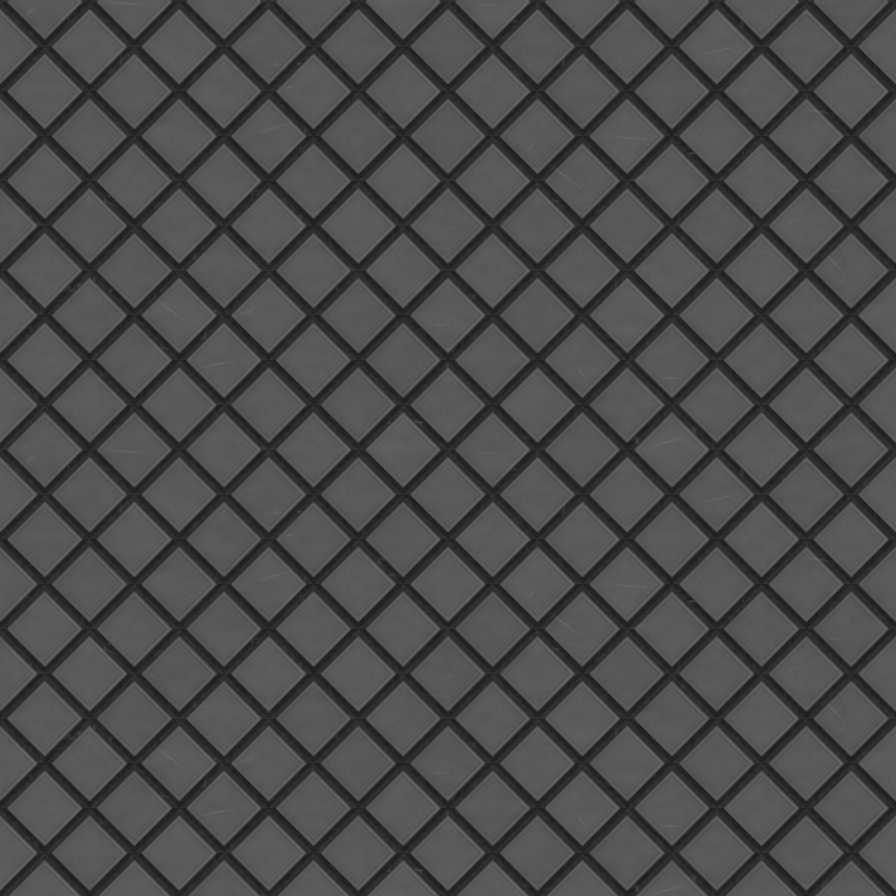
Give the GLSL for this texture, as a Shadertoy shader.

```glsl
// Dark rubber matting: raised square studs set on the diagonal, ten repeats each way,
// parted by shaded grooves. A rotated grid places the studs, a box distance shapes the
// rim, wall and groove, and tiling noise adds mottling, dust and faint scratches.

const float REPEATS = 10.0;
const vec2 WEAR_PERIOD = vec2(10.0, 5.0);   // wear repeats, in stud spacings
const float GRID_SHIFT = 0.48;              // height of the lowest stud centre
const float STUD_HALF = 0.425;              // half side, where the groove grid is 1
const float STUD_ROUND = 0.025;

const float STUD_FACE = 0.350;
const float STUD_EDGE = 0.322;
const float WALL = 0.23;
const float GROOVE = 0.180;
const float GROOVE_SHADE = 0.138;

float hash(vec2 p) {
    vec3 q = fract(vec3(p.xyx) * 0.1031);
    q += dot(q, q.yzx + 33.33);
    return fract((q.x + q.y) * q.z);
}

// Value noise that wraps after a whole number of cells.
float tiledNoise(vec2 p, vec2 period) {
    vec2 i = floor(p), f = fract(p);
    f = f * f * (3.0 - 2.0 * f);
    vec2 a = mod(i, period), b = mod(i + 1.0, period);
    return mix(mix(hash(a), hash(vec2(b.x, a.y)), f.x),
               mix(hash(vec2(a.x, b.y)), hash(b), f.x), f.y);
}

float wearNoise(vec2 p, vec2 frequency) {
    return tiledNoise(p * frequency, WEAR_PERIOD * frequency);
}

float roundedBox(vec2 p, float halfSide, float radius) {
    vec2 q = abs(p) - halfSide + radius;
    return length(max(q, 0.0)) + min(max(q.x, q.y), 0.0) - radius;
}

// Soft line centred on zero.
float line(float distance, float halfWidth, float blur) {
    return 1.0 - smoothstep(halfWidth, halfWidth + blur, abs(distance));
}

// One short random scratch in some of the wear cells.
float scratch(vec2 p, float chance, float blur) {
    vec2 cell = mod(floor(p), WEAR_PERIOD);
    float seed = hash(cell + 17.0);
    vec2 centre = 0.3 + 0.4 * vec2(hash(cell + 31.0), hash(cell + 53.0));
    float angle = (hash(cell + 71.0) - 0.5) * 1.8;
    vec2 along = vec2(cos(angle), sin(angle));
    vec2 q = fract(p) - centre;
    float halfLength = mix(0.06, 0.24, hash(cell + 97.0));
    float t = clamp(dot(q, along), -halfLength, halfLength);
    float fade = 1.0 - 0.7 * abs(t) / halfLength;
    return step(seed, chance) * fade * line(length(q - along * t), 0.004, blur);
}

// Groove floor, darker on the side below the overhanging stud.
float grooveTone(vec2 local, float grain) {
    vec2 a = abs(local);
    float side = a.x > a.y ? -local.x : local.y;
    float shade = smoothstep(-0.47, -0.43, side) * step(0.0, side);
    return mix(GROOVE, GROOVE_SHADE, shade) + (grain - 0.5) * 0.035;
}

// Stud top: lit centre, inset moulding line and a bright rim on the right.
float studTone(vec2 local, float d, float blur) {
    float tone = mix(STUD_EDGE, STUD_FACE, smoothstep(0.04, 0.17, -d));
    float light = smoothstep(-0.5, 0.5, local.x + local.y);
    tone += line(d + 0.035, 0.008, blur) * mix(0.018, 0.055, light);
    tone += line(d + 0.095, 0.004, blur) * 0.016;
    return tone;
}

void mainImage(out vec4 fragColor, in vec2 fragCoord) {
    vec2 p = fragCoord / iResolution.xy * REPEATS;
    float pixel = REPEATS / min(iResolution.x, iResolution.y);
    float blur = 1.4 * pixel;

    // Diagonal grid: local.x points up-right, local.y points down-right.
    vec2 q = p - vec2(0.0, GRID_SHIFT);
    vec2 grid = vec2(q.x + q.y, q.x - q.y);
    vec2 cell = floor(grid + 0.5);
    vec2 local = grid - cell;
    float d = roundedBox(local, STUD_HALF, STUD_ROUND);

    // Wear fields
    float grain = wearNoise(p, vec2(26.0));
    float mottle = wearNoise(p, vec2(5.0, 9.0));
    float smudge = smoothstep(0.62, 0.95, wearNoise(p + 3.7, vec2(2.0, 4.0)));
    float dust = smoothstep(0.80, 0.98, wearNoise(p + 1.3, vec2(17.0)));

    // Stud, wall and groove
    float stud = studTone(local, d, blur);
    stud += (hash(cell + 40.0) - 0.5) * 0.012;
    stud += (mottle - 0.5) * 0.016 + (grain - 0.5) * 0.014 + smudge * 0.010;
    float groove = grooveTone(local, grain) + dust * (0.02 + 0.06 * smudge);
    float tone = mix(stud, WALL, smoothstep(-blur, 0.3 * blur, d));
    tone = mix(tone, groove, smoothstep(0.0, blur, d));

    // Scratches cross studs and grooves alike
    tone += scratch(p + vec2(0.2, 0.6), 0.30, blur) * 0.045;
    tone += scratch(p.xy + vec2(4.6, 2.1), 0.22, blur) * 0.035;

    fragColor = vec4(vec3(tone), 1.0);
}
```
